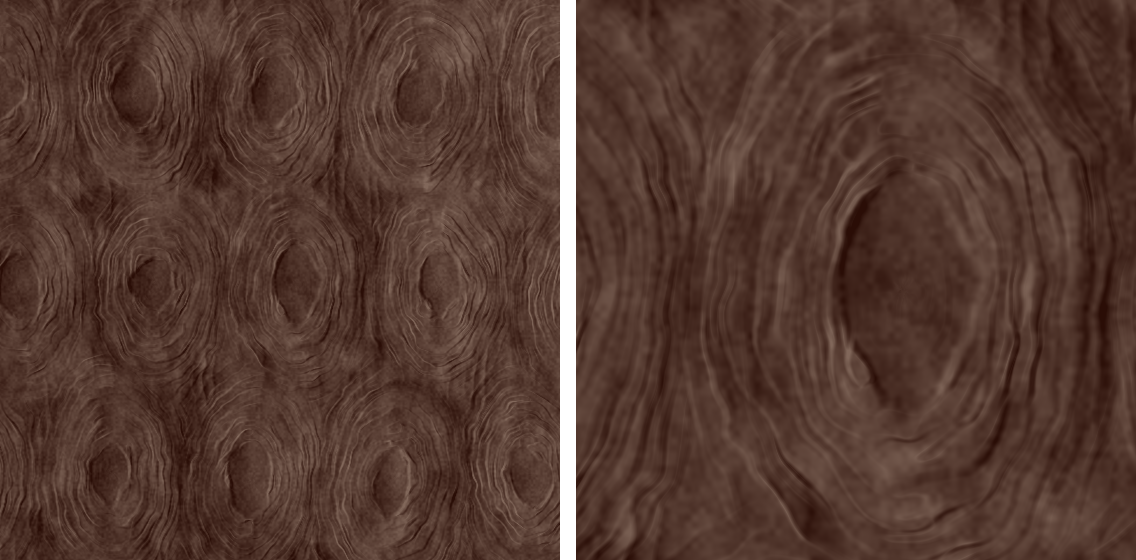
Left, the full canvas; right, a detail of the centre.
Give the GLSL for this texture, as a three.js fragment shader.

```glsl
// Brown crumpled hide: three staggered rows of about four tall oval burls,
// each a shallow core inside terraced, wrinkled rings. Ring noise is stretched
// around every burl, blended between neighbours, then lit from the left.
varying vec2 vUv;

const vec3 DARK = vec3(0.225, 0.116, 0.084);
const vec3 LIGHT = vec3(0.432, 0.330, 0.284);
const vec2 PITCH = vec2(0.252, 0.342);         // spacing of the burls
const vec3 ROW_SHIFT = vec3(0.193, 0.03, -0.01); // bottom, middle, top row
const float FIRST_ROW = 0.147;
const vec2 RADII = vec2(0.115, 0.182);         // outer rim of a burl
const float CORE_SIZE = 0.32;
const float TERRACES = 8.5;
const float BROAD_RINGS = 11.0;
const float FINE_RINGS = 23.0;
const float SEAM_SHARPNESS = 16.0;
const vec2 LIGHT_STEP = vec2(0.0018, -0.0005);
const float RELIEF = 0.52;

float hash(vec3 p) {
  p = fract(p * vec3(0.1031, 0.1030, 0.0973));
  p += dot(p, p.yxz + 33.33);
  return fract((p.x + p.y) * p.z);
}

float noise3(vec3 p) {
  vec3 i = floor(p), f = fract(p);
  f = f * f * (3.0 - 2.0 * f);
  vec2 o = vec2(0.0, 1.0);
  vec4 a = vec4(hash(i), hash(i + o.yxx), hash(i + o.xyx), hash(i + o.yyx));
  vec4 b = vec4(hash(i + o.xxy), hash(i + o.yxy), hash(i + o.xyy), hash(i + o.yyy));
  vec4 m = mix(a, b, f.z);
  return mix(mix(m.x, m.y, f.x), mix(m.z, m.w, f.x), f.y);
}

float noise(vec2 p) { return noise3(vec3(p + 40.0, 7.0)); }

float fbm(vec2 p) {
  float sum = 0.0, amp = 0.53;
  for (int i = 0; i < 4; i++) {
    sum += amp * noise(p);
    p = p * 2.07 + 13.1;
    amp *= 0.5;
  }
  return sum;
}

float ridge(float n) { return 1.0 - abs(2.0 * n - 1.0); }

float rowShift(float row) {
  return row < 0.5 ? ROW_SHIFT.x : (row < 1.5 ? ROW_SHIFT.y : ROW_SHIFT.z);
}

// One burl at q (rim at length 1): x = height, y = tone
vec2 burl(vec2 q, float r, vec3 seed) {
  vec2 dir = q / max(r, 0.001);
  float broad = noise3(vec3(dir * 1.7, r * BROAD_RINGS) + seed);
  float fine = noise3(vec3(dir * 3.0, r * FINE_RINGS) + seed + 31.0);
  float sway = noise3(vec3(dir * 1.4, r * 2.5) + seed + 63.0);
  float broken = smoothstep(0.3, 0.7, noise3(vec3(q * 4.5, 3.0) + seed));
  float coreSize = CORE_SIZE + 0.12 * (hash(seed) - 0.5) + 0.2 * (sway - 0.5);
  float core = 1.0 - smoothstep(coreSize - 0.035, coreSize + 0.035, r);
  float rings = 1.0 - 0.85 * core;
  // Terraces rise slowly outward and drop at a thin lip
  float f = fract(r * TERRACES + 2.0 * sway + 0.5 * fine);
  float terrace = f * (1.0 - smoothstep(0.76, 1.0, f));
  float height = rings * (0.8 * ridge(broad) + (0.4 + 0.5 * broken) * ridge(fine)
    + (0.45 + 0.75 * broken) * terrace) - 0.35 * core;
  float thread = smoothstep(0.8, 1.0, ridge(fine)) * broken * rings;
  float shadow = core * (0.06 + 0.34 * smoothstep(0.15, -0.3, q.x + 0.3 * q.y));
  // Dark channel along the rim
  float channel = 0.16 * smoothstep(0.75, 1.0, r) * abs(dir.x);
  float tone = 0.5 * (broad - 0.5) * rings + 0.22 * thread - shadow - channel;
  return vec2(height, tone);
}

// Blend of the nearby burls: x = height, y = tone, z = distance to the nearest
vec3 surface(vec2 p) {
  vec2 sum = vec2(0.0);
  float total = 0.0, nearest = 9.0;
  float baseRow = floor((p.y - FIRST_ROW) / PITCH.y + 0.5);
  for (int j = -1; j <= 1; j++) {
    float row = baseRow + float(j);
    float shift = rowShift(row);
    float baseCol = floor((p.x - shift) / PITCH.x + 0.5);
    for (int i = -1; i <= 1; i++) {
      vec2 id = vec2(baseCol + float(i), row);
      vec3 seed = vec3(id * vec2(17.0, 29.0) + 120.0, 50.0);
      vec2 jitter = vec2(hash(seed + 1.0), hash(seed + 2.0)) - 0.5;
      vec2 center = vec2(shift, FIRST_ROW) + id * PITCH + 0.012 * jitter;
      vec2 q = p - center;
      q.x += 0.12 * jitter.y * q.y;
      q /= RADII * (1.0 + 0.12 * jitter.x);
      float r = length(q);
      if (r > 1.9) continue;
      float weight = exp(-SEAM_SHARPNESS * r);
      sum += weight * burl(q, r, seed);
      total += weight;
      nearest = min(nearest, r);
    }
  }
  vec2 blend = sum / max(total, 1e-15);
  // Upright furrows in the gaps between burls
  float gap = smoothstep(0.8, 1.1, nearest);
  float furrow = ridge(noise(p * vec2(64.0, 9.0)));
  blend.x = mix(blend.x, 0.6 * blend.x + 1.3 * furrow, gap);
  return vec3(blend, nearest);
}

void main() {
  vec2 uv = vUv;
  // Crumple the hide at two scales
  vec2 warp = vec2(fbm(uv * 9.0), fbm(uv * 9.0 + 37.0)) - 0.5;
  vec2 crinkle = vec2(noise(uv * 52.0), noise(uv * 52.0 + 71.0)) - 0.5;
  vec2 p = uv + 0.024 * warp + 0.006 * crinkle;

  vec3 ahead = surface(p + LIGHT_STEP);
  vec3 behind = surface(p - LIGHT_STEP);
  float slope = clamp(ahead.x - behind.x, -1.1, 1.1);
  float tone = 0.56 + RELIEF * slope + 0.5 * (ahead.y + behind.y);

  // Stains, dark hollows in the gaps, grain, and lighter right side
  float gap = smoothstep(0.9, 1.2, ahead.z);
  tone += 0.7 * (fbm(uv * vec2(10.0, 6.5) + 5.0) - 0.5);
  tone += 0.6 * (fbm(uv * vec2(42.0, 28.0)) - 0.5);
  tone -= 0.25 * gap * smoothstep(0.5, 0.7, noise(uv * 16.0 + 9.0));
  tone += 0.3 * (noise(uv * 240.0) - 0.5);
  tone += 0.26 * (uv.x - 0.5) + 0.06 * (uv.y - 0.5);
  gl_FragColor = vec4(mix(DARK, LIGHT, clamp(tone, -0.3, 1.35)), 1.0);
}
```
